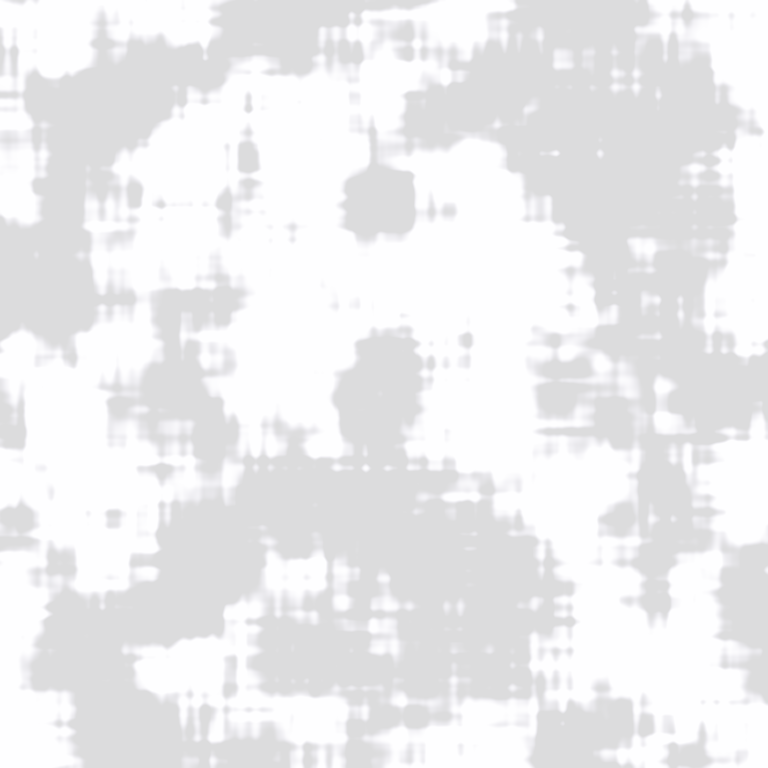
Give the GLSL for this texture, as a WebGL 2 fragment shader.

```glsl
#version 300 es
precision highp float;
// Pale grey patches on white, frayed at the edges by fine crossed threads.

#define PAPER vec3(0.997, 0.997, 1.0)
#define GREY vec3(0.862, 0.862, 0.865)
#define MID_TINT vec3(0.0, -0.01, 0.04)
#define PATCH_CELLS 8.0
#define PATCH_GAIN 1.0
#define THREAD_CELLS vec2(105.0, 15.0)
#define BAND_CELLS vec2(46.0, 11.0)
#define THREAD_AMOUNT 0.16
#define BAND_AMOUNT 0.10
#define SOFTNESS 0.065
#define BALANCE 0.0

uniform vec2 u_resolution;
out vec4 fragColor;

// Integer hash of a lattice point, 0 to 1
float hash(ivec2 cell, int seed) {
    uint h = uint(cell.x) * 1597u + uint(cell.y) * 51749u + uint(seed) * 7919u;
    h = (h ^ (h >> 15)) * 73244475u;
    h = (h ^ (h >> 13)) * 73244475u;
    h ^= h >> 16;
    return float(h & 65535u) / 65535.0;
}

// Smooth value noise centred on zero
float noise(vec2 p, int seed) {
    ivec2 cell = ivec2(floor(p));
    vec2 f = fract(p);
    f = f * f * (3.0 - 2.0 * f);
    float bottom = mix(hash(cell, seed), hash(cell + ivec2(1, 0), seed), f.x);
    float top = mix(hash(cell + ivec2(0, 1), seed), hash(cell + ivec2(1, 1), seed), f.x);
    return mix(bottom, top, f.y) - 0.5;
}

// Broad blocky patches
float patches(vec2 uv) {
    float sum = 0.0;
    float weight = 0.62;
    float cells = PATCH_CELLS;
    for (int i = 0; i < 3; i++) {
        sum += weight * noise(uv * cells + float(i) * 3.7, 11 + i);
        weight *= 0.5;
        cells *= 2.1;
    }
    return sum * PATCH_GAIN;
}

// Noise stretched along both axes, like warp and weft
float weave(vec2 uv, vec2 cells, int seed) {
    return noise(uv * cells, seed) + noise(uv * cells.yx, seed + 1);
}

void main() {
    vec2 uv = gl_FragCoord.xy / u_resolution;

    float field = patches(uv) + BALANCE;
    field += THREAD_AMOUNT * weave(uv, THREAD_CELLS, 31);
    field += BAND_AMOUNT * weave(uv, BAND_CELLS, 41);

    // Flatten both extremes and leave a soft, faintly violet transition
    float ink = smoothstep(-SOFTNESS, SOFTNESS, field);
    vec3 color = mix(PAPER, GREY, ink) + MID_TINT * ink * (1.0 - ink);
    fragColor = vec4(color, 1.0);
}
```
